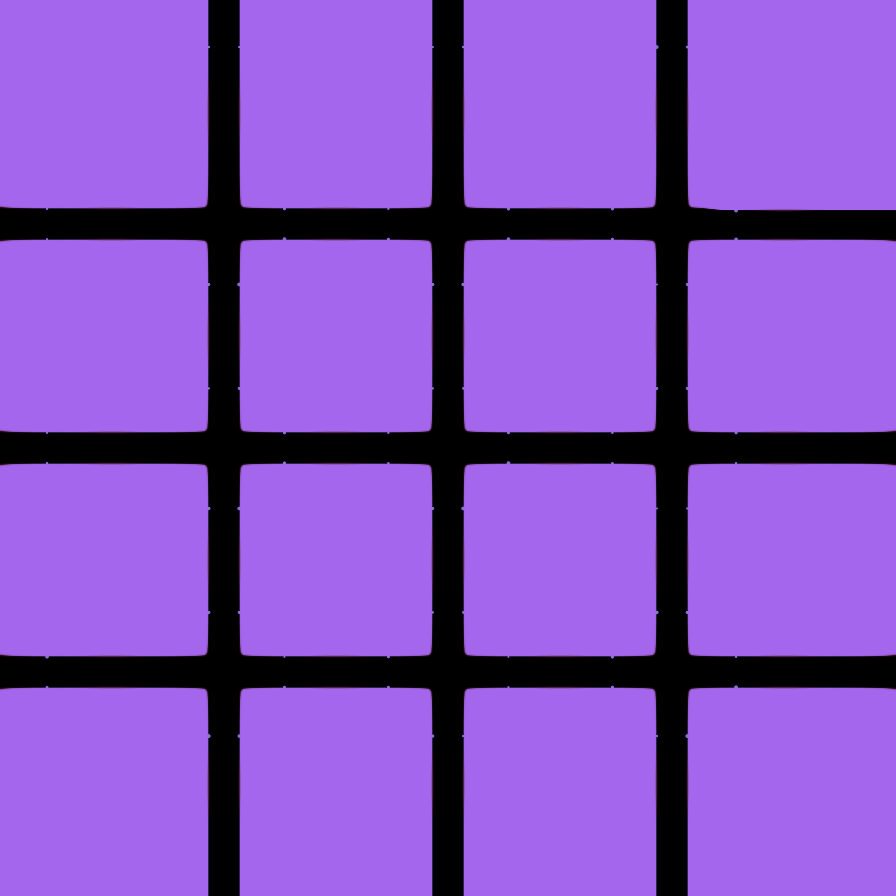
Reproduce this pattern procedurally as a Shadertoy shader.

```glsl
// Purple tiles in a four by four grid, parted by thick black inner bars.
// Distances to the nearest bar give each tile flared, softly rounded corners;
// tiny pale nicks and a thin reddish fringe wear the tile edges.

#define TILES 4.0
#define HALF_BAR 0.0697        // lengths below are in tile units
#define CORNER_RADIUS 0.016
#define FLARE_DEPTH 0.007
#define FLARE_LENGTH 0.05
#define NICK_SIZE 0.0085
#define FRINGE_WIDTH 0.007
#define FRINGE_STRENGTH 0.5
#define TILE_COLOR vec3(0.64, 0.40, 0.93)
#define BAR_COLOR vec3(0.0)
#define NICK_COLOR vec3(0.62, 0.53, 1.0)
#define FRINGE_COLOR vec3(0.38, 0.16, 0.27)

float hash(vec2 p) {
    return fract(sin(dot(p, vec2(127.1, 311.7))) * 43758.5);
}

// Coverage of the nicks along one bar edge: two per inner tile, one per outer tile
float nicks(float edgeDist, float along, float across, float pixel) {
    float tile = floor(along);
    float f = fract(along);
    float center = f < 0.5 ? 0.27 : 0.734;
    if (tile < 0.5) center = 0.21;
    else if (tile > TILES - 1.5) center = 0.286;
    float size = NICK_SIZE * mix(0.5, 1.0, hash(floor(2.0 * vec2(along, across))));
    float dist = length(vec2(edgeDist + 0.002, f - center)) - size;
    return 1.0 - smoothstep(-pixel, pixel, dist);
}

void mainImage(out vec4 fragColor, in vec2 fragCoord) {
    vec2 uv = fragCoord / iResolution.xy;
    vec2 grid = TILES * vec2(uv.x, 1.0 - uv.y);
    float pixel = 0.5 * TILES / min(iResolution.x, iResolution.y);

    // Signed distance past the edge of the nearest inner bar on each axis
    vec2 bar = clamp(floor(grid + 0.5), 1.0, TILES - 1.0);
    vec2 edge = abs(grid - bar) - HALF_BAR;

    // The top right tile reaches slightly further down
    float lastTopTile = step(grid.y, 1.0) * smoothstep(TILES - 0.88, TILES - 0.75, grid.x);
    edge.y += 0.008 * lastTopTile;

    // Bars swell towards crossings and towards the left and right borders
    float border = min(grid.x, TILES - grid.x);
    vec2 run = max(vec2(edge.y, min(edge.x, border)), 0.0);
    vec2 flare = exp(-run / FLARE_LENGTH);
    flare.y *= 1.0 - lastTopTile;
    vec2 inset = edge - FLARE_DEPTH * flare;

    // Rounded tile, positive inside
    float inside = min(max(inset.x, inset.y), CORNER_RADIUS);
    inside = min(inside, CORNER_RADIUS - length(max(CORNER_RADIUS - inset, 0.0)));
    inside = max(inside, min(inset.x, inset.y) - CORNER_RADIUS);
    vec3 color = mix(BAR_COLOR, TILE_COLOR, smoothstep(-pixel, pixel, inside));

    // Reddish fringe near the corners and halfway along each side
    vec2 offset = fract(grid.yx) - 0.5;
    vec2 wear = max(sqrt(flare), exp(-offset * offset / 0.01));
    float sideWear = inset.x < inset.y ? wear.x : wear.y;
    float band = 1.0 - smoothstep(0.0, FRINGE_WIDTH + pixel, abs(inside));
    color = mix(color, FRINGE_COLOR, FRINGE_STRENGTH * sideWear * band);

    // Pale nicks reaching into the bars
    float nick = max(nicks(edge.x, grid.y, grid.x, pixel),
                     nicks(edge.y, grid.x, grid.y, pixel));
    float inBar = 1.0 - smoothstep(0.0, 2.0 * pixel, inside);
    color = mix(color, NICK_COLOR, 0.8 * nick * inBar);

    fragColor = vec4(color, 1.0);
}
```
